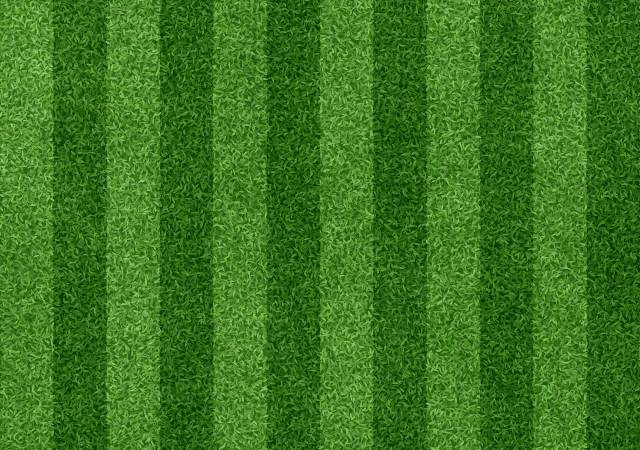
Give the GLSL for this texture, as a Shadertoy shader.

```glsl
const float STRIPE_PAIRS = 6.0;      // light + dark bands across the canvas
const float LIGHT_TONE = 0.76;
const float DARK_TONE = 0.42;
const float CELL = 0.0105;           // blade spacing, in canvas heights
const float HALF_LENGTH = 0.80;      // blade size, in cells
const float HALF_WIDTH = 0.19;
const int LAYERS = 4;
const float LAYER_STEP = 0.13;       // brightness gained per layer
const float GROUND_DROP = 0.46;
const float BLADE_VARIATION = 0.54;
const float PATCH_VARIATION = 0.22;
const float CLUMP_VARIATION = 0.16;
const float EDGE_SHARPNESS = 0.6;    // how far bands cut through blades
const float STRAW_CHANCE = 0.025;
const vec3 SHADOW = vec3(0.06, 0.27, 0.015);
const vec3 GRASS = vec3(0.22, 0.46, 0.09);
const vec3 HIGHLIGHT = vec3(0.44, 0.69, 0.28);
const vec3 COOL_TINT = vec3(0.08, 0.0, 0.14);
const vec3 STRAW = vec3(0.42, 0.47, 0.26);

float hash(vec2 p) {
    return fract(sin(dot(p, vec2(127.1, 311.7))) * 43758.5453);
}

float noise(vec2 p) {
    vec2 i = floor(p), f = fract(p);
    f = f * f * (3.0 - 2.0 * f);
    return mix(mix(hash(i), hash(i + vec2(1, 0)), f.x),
               mix(hash(i + vec2(0, 1)), hash(i + vec2(1, 1)), f.x), f.y);
}

vec3 grassColor(float tone) {
    tone = clamp(tone, -0.15, 1.25);
    return tone < 0.5 ? mix(SHADOW, GRASS, tone * 2.0)
                      : mix(GRASS, HIGHLIGHT, tone * 2.0 - 1.0);
}

// Mowing band plus broad wear and small clumps
float lawnTone(vec2 p, float aspect) {
    float band = fract(p.x / aspect * STRIPE_PAIRS);
    float tone = band < 0.5 ? LIGHT_TONE : DARK_TONE;
    float wear = 0.6 * noise(p * 7.0) + 0.4 * noise(p * 23.0 + 9.0);
    float clump = noise(p * 52.0 + 31.0);
    float corner = 0.10 * smoothstep(0.7, 0.0, distance(p, vec2(0.0, 1.0)));
    return tone + PATCH_VARIATION * (wear - 0.5)
                + CLUMP_VARIATION * (clump - 0.5) + corner;
}

// Curved, tapered blade: x = coverage, y = position from base to tip
vec2 blade(vec2 p, float angle, float bend, float size, float blur) {
    float c = cos(angle), s = sin(angle);
    vec2 q = vec2(c * p.x + s * p.y, c * p.y - s * p.x);
    float along = q.x / (HALF_LENGTH * size);
    float width = HALF_WIDTH * (1.0 - along * along);
    float d = abs(q.y - bend * (q.x * q.x - 0.15)) - width;
    return vec2(smoothstep(blur, -blur, d), 0.5 + 0.5 * along);
}

void mainImage(out vec4 fragColor, in vec2 fragCoord) {
    vec2 p = fragCoord / iResolution.y;
    float aspect = iResolution.x / iResolution.y;
    float blur = 0.5 / (iResolution.y * CELL);

    // Shaded ground between the blades
    vec3 color = grassColor(lawnTone(p, aspect) - GROUND_DROP);

    // Blades, from the deepest layer up
    for (int layer = 0; layer < LAYERS; layer++) {
        float depth = float(layer);
        vec2 shift = vec2(0.37, 0.61) * depth;
        vec2 g = p / CELL + shift;
        for (int y = -1; y <= 1; y++)
        for (int x = -1; x <= 1; x++) {
            vec2 cell = floor(g) + vec2(x, y);
            vec2 seed = cell + 57.0 * depth;
            vec2 center = cell + vec2(hash(seed), hash(seed + 3.3));
            float angle = 6.2832 * hash(seed + 7.1);
            float bend = 0.9 * (hash(seed + 11.9) - 0.5);
            float size = mix(0.7, 1.0, hash(seed + 17.3));
            vec2 shape = blade(g - center, angle, bend, size, blur);

            vec2 lit = mix(center, g, EDGE_SHARPNESS) - shift;
            float tone = lawnTone(lit * CELL, aspect);
            tone += LAYER_STEP * (depth - 2.1);
            tone += BLADE_VARIATION * (hash(seed + 23.7) - 0.5);
            tone += 0.26 * (shape.y - 0.5);
            vec3 tint = grassColor(tone);
            tint += COOL_TINT * max(tone, 0.0) * (hash(seed + 31.1) - 0.4);
            float straw = step(hash(seed + 41.3), STRAW_CHANCE);
            tint = mix(tint, STRAW * (0.6 + 0.6 * tone), 0.5 * straw);
            color = mix(color, tint, shape.x);
        }
    }
    fragColor = vec4(clamp(color, 0.0, 1.0), 1.0);
}
```
